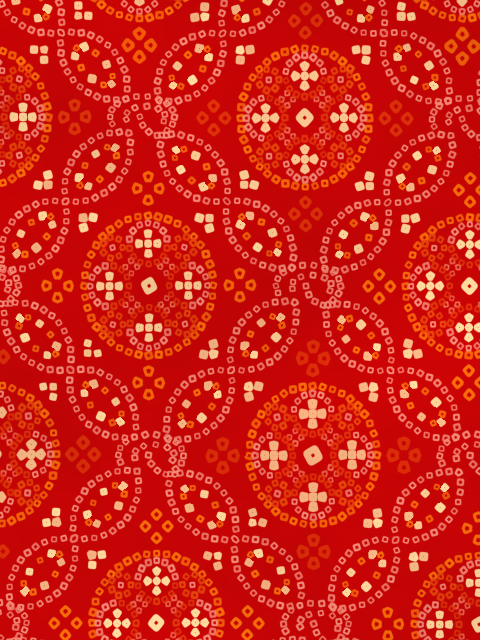
A Shadertoy shader for this pattern:

```glsl
const float PI = 3.14159265;
const float CANVAS_HEIGHT = 7.68;
const mat2 LATTICE = mat2(1.98, -2.03, -1.88, -2.02);
const vec2 MEDALLION_ORIGIN = vec2(3.66, 6.27);

const vec3 RED = vec3(0.77, 0.015, 0.02);
const vec3 PINK = vec3(0.95, 0.54, 0.46);
const vec3 ORANGE = vec3(0.96, 0.42, 0.04);
const vec3 RUST = vec3(0.87, 0.21, 0.04);
const vec3 CREAM = vec3(0.99, 0.85, 0.61);

float layeredSines(vec2 p) {
    float sum = 0.0, gain = 0.5;
    for (int i = 0; i < 4; i++) {
        sum += gain * sin(p.x + 1.3 * sin(p.y)) * cos(p.y * 0.8 + 0.6);
        p = mat2(1.5, 1.1, -1.1, 1.5) * p + 1.7;
        gain *= 0.5;
    }
    return sum;
}

vec2 rotate(vec2 p, float angle) {
    float c = cos(angle), s = sin(angle);
    return vec2(c * p.x + s * p.y, c * p.y - s * p.x);
}

// Mirrors four quarter turns onto the +x axis
vec2 foldQuarter(vec2 p) {
    p = abs(p);
    return p.x < p.y ? p.yx : p;
}

// Position relative to the nearest lattice point, and its index
vec2 nearestCell(vec2 p, vec2 origin, out vec2 id) {
    id = round(inverse(LATTICE) * (p - origin));
    return p - origin - LATTICE * id;
}

// Nearest bead on an elliptic arc: local position in xy, index in z
vec3 arcBead(vec2 p, vec2 radii, float middle, float halfSpan, float count) {
    vec2 q = rotate(p / radii, middle);
    float along = (atan(q.y, q.x) / halfSpan * 0.5 + 0.5) * (count - 1.0);
    float index = clamp(round(along), 0.0, count - 1.0);
    float angle = middle + halfSpan * (2.0 * index / (count - 1.0) - 1.0);
    vec2 center = radii * vec2(cos(angle), sin(angle));
    return vec3(rotate(p - center, angle), index);
}

vec3 ringBead(vec2 p, vec2 radii, float count) {
    return arcBead(p, radii, 0.0, PI, count + 1.0);
}

// Tie-dyed knot: a soft square with a dyed centre
vec3 bead(vec3 cloth, vec2 p, float size, float hole, vec3 tint, float seed, float blur) {
    size *= 1.0 + 0.1 * sin(seed * 7.3);
    p = rotate(p, 0.3 * sin(seed * 4.1));
    vec2 s = p * p;
    float r = sqrt(sqrt(dot(s, s)));
    float cover = smoothstep(blur, -blur, r - size) * smoothstep(-blur, blur, r - hole);
    return mix(cloth, tint, cover * (0.9 + 0.1 * sin(seed * 2.7)));
}

vec3 medallion(vec3 c, vec2 p, vec2 id, float blur) {
    float seed = dot(id, vec2(3.1, 5.7));
    float bright = mod(id.x + id.y, 2.0);
    vec3 rim = ringBead(p, vec2(0.77, 0.83), 40.0);
    c = bead(c, rim.xy, 0.047, 0.016, ORANGE, rim.z + seed, blur);
    p.y *= 0.94;

    // Small rings and pink knots on the diagonals
    vec2 diagonal = abs(p);
    vec3 b = ringBead(diagonal - 0.43, vec2(0.12), 7.0);
    c = bead(c, b.xy, 0.041, 0.013, mix(RUST, ORANGE, 0.3), b.z + seed, blur);
    c = bead(c, diagonal - 0.43, 0.038, 0.014, PINK, seed, blur);
    b = ringBead(diagonal - 0.21, vec2(0.07), 4.0);
    c = bead(c, b.xy, 0.035, 0.014, mix(RUST, PINK, 0.65), b.z + seed, blur);

    // Four petals, each holding a cross
    vec2 q = foldQuarter(p);
    vec2 petal = q - vec2(0.47, 0.0);
    b = ringBead(petal, vec2(0.23), 14.0);
    c = bead(c, b.xy, 0.04, 0.015, abs(b.z - 7.0) < 4.0 ? PINK : RUST, b.z + seed, blur);
    vec2 arm = foldQuarter(petal);
    arm.x -= 0.112 * step(0.056, arm.x);
    c = bead(c, rotate(arm, 0.5), 0.051, 0.0, CREAM, seed, blur);

    // Core and outer groups of four
    c = bead(c, rotate(p, 0.8), 0.09, 0.018, CREAM, seed, blur);
    vec2 knot = foldQuarter(q - vec2(1.09, 0.0)) - vec2(0.135, 0.0);
    return bead(c, rotate(knot, 0.65), 0.064, 0.023, mix(RUST, ORANGE, bright), seed, blur);
}

vec3 leafPair(vec3 c, vec2 p, vec2 axis, float seed, float blur) {
    p = vec2(dot(p, axis), dot(p, vec2(-axis.y, axis.x)));
    vec2 leaf = vec2(abs(p.x) - 0.56, p.y);
    vec3 b = arcBead(vec2(leaf.x, abs(leaf.y) + 0.354), vec2(0.654), PI * 0.5, 1.0, 12.0);
    c = bead(c, b.xy, 0.041, 0.017, PINK, b.z + seed, blur);
    b = ringBead(leaf, vec2(0.3, 0.13), 10.0);
    bool pale = mod(b.z, 2.0) > 0.5;
    c = bead(c, b.xy, pale ? 0.05 : 0.04, pale ? 0.0 : 0.012, pale ? CREAM : ORANGE, b.z + seed, blur);

    // Three pale knots on each side of the joint
    vec2 side = abs(p);
    c = bead(c, rotate(side - vec2(0.0, 0.29), 0.75), 0.05, 0.0, CREAM, seed, blur);
    return bead(c, rotate(side - vec2(0.085, 0.375), 0.75), 0.05, 0.0, CREAM, seed + 1.0, blur);
}

vec3 curl(vec3 c, vec2 p, float seed, float blur) {
    vec3 b = arcBead(p + vec2(0.0, 0.06), vec2(0.39, 0.25), 1.4, 2.1, 13.0);
    c = bead(c, b.xy, 0.04, 0.017, PINK, b.z + seed, blur);
    b = arcBead(p - vec2(0.04, -0.06), vec2(0.24, 0.13), 1.5, 1.9, 7.0);
    c = bead(c, b.xy, 0.04, 0.017, PINK, b.z + seed, blur);
    b = arcBead(p - vec2(0.23, -0.03), vec2(0.26), 4.1, 0.85, 5.0);
    return bead(c, b.xy, 0.04, 0.017, PINK, b.z + seed, blur);
}

void mainImage(out vec4 fragColor, in vec2 fragCoord) {
    float blur = 0.8 * CANVAS_HEIGHT / iResolution.y;
    vec2 p = fragCoord / iResolution.y * CANVAS_HEIGHT;
    float folds = layeredSines(p * 0.9);
    vec2 cloth = p + 0.02 * vec2(folds, layeredSines(p.yx * 1.3 + 4.0));
    vec2 e1 = LATTICE[0], e2 = LATTICE[1], id;
    vec3 color = RED;

    // Medallions, leaf borders and border crossings
    vec2 local = nearestCell(cloth, MEDALLION_ORIGIN, id);
    color = medallion(color, local, id, blur);
    local = nearestCell(cloth, MEDALLION_ORIGIN + 0.5 * e2, id);
    color = leafPair(color, local, normalize(e1), id.x + 2.3 * id.y, blur);
    local = nearestCell(cloth, MEDALLION_ORIGIN + 0.5 * e1, id);
    color = leafPair(color, local, normalize(e2), id.x * 1.7 + id.y, blur);
    local = nearestCell(cloth, MEDALLION_ORIGIN + 0.5 * (e1 + e2), id);
    color = curl(color, local - vec2(-0.02, 0.06), id.x + id.y, blur);

    // Soft folds and uneven dye
    color *= 1.0 + 0.06 * folds + 0.015 * layeredSines(p * 9.0);
    fragColor = vec4(clamp(color, 0.0, 1.0), 1.0);
}
```
